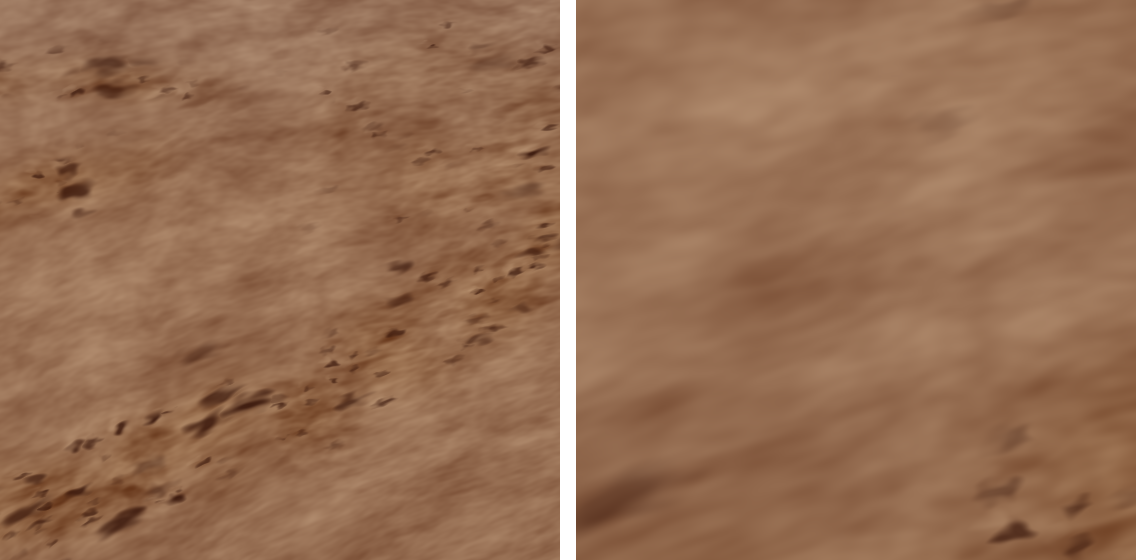
Left, the full canvas; right, a detail of the centre.
A WebGL 2 fragment shader for this texture:

```glsl
#version 300 es
precision highp float;
// Weathered reddish soil on a slope: sheared layers of gradient noise form
// soft slanting grain, and scattered cells carve dark pits with pale rims.
// Pits and shaded hollows gather along curved bands of broken ground.
uniform vec2 u_resolution;
out vec4 fragColor;

const vec3 SOIL = vec3(0.602, 0.446, 0.336);
const vec3 TONE_AXIS = vec3(1.0, 1.12, 1.04);
const vec3 PIT_COLOUR = vec3(0.20, 0.07, 0.03);

vec2 hash2(vec2 p) {
    vec3 h = fract(p.xyx * vec3(0.1031, 0.1030, 0.0973));
    h += dot(h, h.yzx + 33.33);
    return fract((h.xx + h.yz) * h.zy);
}

float cornerSlope(vec2 cell, vec2 offset) {
    float angle = 6.28318 * hash2(cell).x;
    return dot(vec2(cos(angle), sin(angle)), offset);
}

float gradientNoise(vec2 p) {
    vec2 i = floor(p), f = p - i;
    vec2 w = f * f * f * (f * (f * 6.0 - 15.0) + 10.0);
    vec2 e = vec2(1.0, 0.0);
    float low = mix(cornerSlope(i, f), cornerSlope(i + e.xy, f - e.xy), w.x);
    float high = mix(cornerSlope(i + e.yx, f - e.yx), cornerSlope(i + e.xx, f - e.xx), w.x);
    return mix(low, high, w.y);
}

// Soft stripe around a height, 1 at its centre
float band(float y, float centre, float width) {
    float d = (y - centre) / width;
    return exp(-d * d);
}

// How broken the ground is, 0 to 1
float brokenGround(vec2 p) {
    float lower = 1.1 * band(p.y, 0.10 + 0.22 * p.x + 0.24 * p.x * p.x, 0.095);
    float left = band(p.y, 0.64 + 0.3 * p.x, 0.05) * smoothstep(0.42, 0.15, p.x);
    float upper = 0.9 * band(p.y, 0.86 - 0.03 * p.x, 0.04) * smoothstep(0.5, 0.2, p.x);
    float right = 0.65 * band(p.y, 0.77, 0.17) * smoothstep(0.45, 0.75, p.x);
    float patches = 0.9 + 1.1 * gradientNoise(p * 7.0 + 31.0);
    return clamp(max(max(lower, left), max(upper, right)) * patches, 0.0, 1.0);
}

// Ragged dark blobs, one candidate per cell
float pits(vec2 q, float cells, float density, float seed) {
    vec2 g = q * cells;
    g += 0.35 * vec2(gradientNoise(g * 2.4 + seed), gradientNoise(g * 2.4 + seed + 40.0));
    vec2 home = floor(g);
    float dark = 0.0;
    for (int y = -1; y <= 1; y++) {
        for (int x = -1; x <= 1; x++) {
            vec2 cell = home + vec2(x, y);
            vec2 place = hash2(cell + seed);
            vec2 kind = hash2(cell + seed + 17.0);
            float radius = mix(0.26, 0.58, kind.x * kind.x);
            float present = smoothstep(kind.y - 0.04, kind.y + 0.08, density);
            float d = length(g - cell - 0.2 - 0.6 * place) / radius;
            float depth = mix(0.3, 0.95, hash2(cell + seed + 53.0).x);
            dark = max(dark, present * depth * smoothstep(1.2, 0.2, d));
        }
    }
    return dark;
}

float allPits(vec2 q, float broken) {
    float large = pits(q, 12.0, mix(-0.01, 0.36, broken), 101.0);
    float small = pits(q, 23.0, mix(-0.02, 0.38, broken), 211.0);
    return max(large, 0.7 * small);
}

// Slanting grain from broad stains down to fine crumbs
float soilGrain(vec2 q, float broken) {
    float broad = 0.085 * gradientNoise(q * vec2(3.2, 3.0) + 7.0);
    float streaks = 0.075 * gradientNoise(q * vec2(8.0, 10.0) + 19.0);
    float clods = 0.066 * gradientNoise(q * vec2(22.0, 26.0) + 43.0);
    float crumbs = 0.038 * gradientNoise(q * vec2(48.0, 52.0) + 71.0);
    return broad + streaks + (clods + crumbs) * mix(0.8, 1.35, broken);
}

void main() {
    vec2 p = gl_FragCoord.xy / u_resolution;

    // Slope coordinates: steep layers low down, flatter ones at the top
    float level = p.y - p.x * mix(0.46, 0.14, p.y);
    vec2 q = vec2(p.x, 1.9 * level + 3.0);
    q += 0.03 * vec2(gradientNoise(p * 5.0 + 3.0), gradientNoise(p * 5.0 + 13.0));

    float broken = brokenGround(p);
    float pit = allPits(q, broken);
    float towardPit = allPits(q + vec2(0.014, -0.022), broken);
    float rim = max(towardPit - pit, 0.0);

    // Creases and wider shaded hollows extend the dark side of the tones
    float crease = smoothstep(0.08, 0.45, gradientNoise(q * vec2(15.0, 18.0) + 91.0));
    float hollow = smoothstep(-0.05, 0.4, gradientNoise(q * vec2(6.0, 8.0) + 57.0));
    float tone = soilGrain(q, broken) + 0.06 * rim;
    tone -= crease * mix(0.025, 0.085, broken) + 0.028 * broken;
    tone -= hollow * mix(0.015, 0.075, broken);

    // Greyer dust at the top, warmer earth in the broken bands
    vec3 colour = SOIL + tone * TONE_AXIS;
    colour += vec3(-0.010, 0.001, 0.016) * smoothstep(0.6, 1.0, p.y);
    colour += vec3(0.004, -0.004, -0.022) * broken;
    colour = mix(colour, PIT_COLOUR, pit);
    fragColor = vec4(clamp(colour, 0.0, 1.0), 1.0);
}
```
